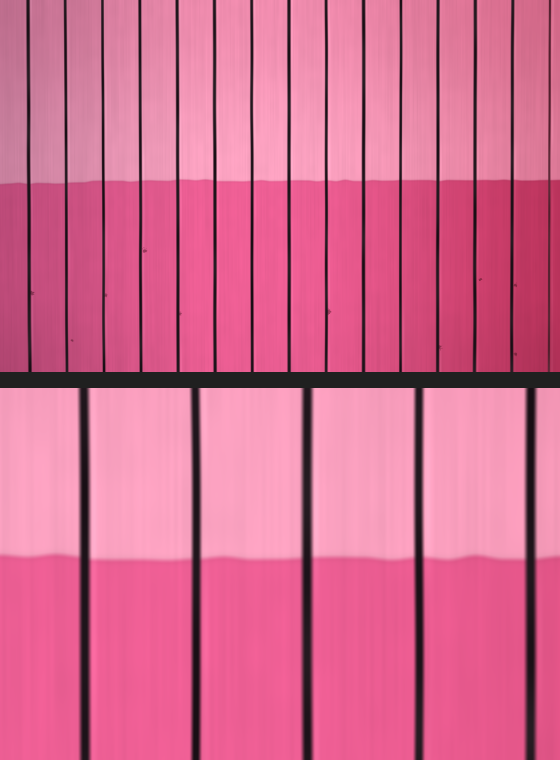
Top: the whole. Bottom: its middle third, enlarged.
A Shadertoy shader for this texture:

```glsl
// Painted wall of upright boards: pale pink above, deep pink below, with
// dark soft gaps between. Boards repeat by floor/fract; hash and value noise
// add grain, uneven gaps, a wavering paint line and a few chips.
#define BOARD_PITCH 0.0664
#define FIRST_GAP 0.0515
#define GAP_CORE 0.0008
#define GAP_EDGE 0.0042
#define PAINT_LINE 0.515
#define GRAIN 0.035
#define CHIP_CHANCE 0.35
#define PALE_PINK vec3(0.985, 0.635, 0.755)
#define DEEP_PINK vec3(0.930, 0.370, 0.580)
#define GAP_COLOR vec3(0.090, 0.050, 0.075)

float hash(vec2 p) {
    vec3 q = fract(p.xyx * vec3(0.1031, 0.1030, 0.0973));
    q += dot(q, q.yzx + 33.33);
    return fract((q.x + q.y) * q.z);
}

float noise(vec2 p) {
    vec2 i = floor(p), f = fract(p);
    f = f * f * (3.0 - 2.0 * f);
    vec2 e = vec2(0.0, 1.0);
    return mix(mix(hash(i), hash(i + e.yx), f.x),
               mix(hash(i + e.xy), hash(i + e.yy), f.x), f.y);
}

// Broad light: grey falloff to the left, redder falloff to the right
vec3 lighting(vec2 uv, float below) {
    float left = smoothstep(0.42, -0.04, uv.x);
    float right = smoothstep(0.48, 1.06, uv.x);
    float top = smoothstep(0.55, 1.0, uv.y);
    float bottom = smoothstep(0.25, 0.0, uv.y);
    vec3 light = mix(vec3(1.0), vec3(0.80, 0.79, 0.82), left);
    light *= mix(vec3(1.0), mix(vec3(0.88, 0.74, 0.78), vec3(0.79, 0.54, 0.62), below), right);
    light *= mix(vec3(1.0), vec3(0.95, 0.86, 0.90), top);
    return light * (1.0 - 0.05 * bottom * (0.4 + left + right));
}

// Small round flakes of lost paint beside the gaps of the lower half
float chips(float board, float x, float y, float aspect, float aa) {
    float mask = 0.0;
    for (int i = 0; i < 2; i++) {
        vec2 seed = vec2(board + 7.0, float(i) * 5.0 + 3.0);
        vec2 center = vec2(0.003 + 0.007 * hash(seed), 0.04 + 0.3 * hash(seed + 11.0));
        vec2 d = vec2(x - center.x, (y - center.y) / aspect);
        float radius = 0.002 + 0.003 * hash(seed + 23.0);
        float ragged = radius * (0.5 + noise(vec2(x, y) * 350.0));
        float present = step(hash(seed + 37.0), CHIP_CHANCE);
        mask = max(mask, present * smoothstep(aa, -aa, length(d) - ragged));
    }
    return mask;
}

void mainImage(out vec4 fragColor, in vec2 fragCoord) {
    vec2 uv = fragCoord / iResolution.xy;
    float aspect = iResolution.x / iResolution.y;
    float aa = 1.0 / iResolution.x;

    // Board layout, with the gaps drawing together slightly at the foot
    float x = uv.x + (uv.x - 0.6) * 0.006 * (0.5 - uv.y);
    float cell = (x - FIRST_GAP) / BOARD_PITCH;
    float board = floor(cell);
    float gapId = floor(cell + 0.5);
    float offset = (cell - gapId) * BOARD_PITCH;
    offset += 0.0009 * (noise(vec2(gapId * 9.0, uv.y * 7.0)) - 0.5);

    // Two coats of paint meeting at a wavering line
    float line = PAINT_LINE - 0.008 * smoothstep(0.3, 0.0, uv.x);
    line += 0.003 * (hash(vec2(board + 40.0, 2.0)) - 0.5);
    line += 0.004 * (noise(vec2(uv.x * 60.0, 5.0)) - 0.5);
    float below = smoothstep(0.003, -0.003, uv.y - line);
    vec3 color = mix(PALE_PINK, DEEP_PINK, below);
    color *= 1.0 - 0.04 * exp(-pow((uv.y - line) / 0.004, 2.0));

    // Long vertical grain, cloudy brushwork and a tone for each board
    float fine = noise(vec2(x * 420.0, uv.y * 7.0 + board * 3.0)) - 0.5;
    float broad = noise(vec2(x * 130.0, uv.y * 2.5 + board * 5.0)) - 0.5;
    float cloud = noise(uv * vec2(70.0, 35.0)) - 0.5;
    float tone = hash(vec2(board + 20.0, 8.0)) - 0.5;
    color *= 1.0 + GRAIN * (fine + 0.8 * broad + 0.5 * cloud + 0.8 * tone);
    color *= lighting(uv, below);

    // Light catching the board edge right of each gap
    float rim = exp(-pow((offset - 0.0055) / 0.0018, 2.0));
    color += vec3(0.05, 0.06, 0.06) * rim * noise(vec2(gapId * 4.0, uv.y * 9.0));

    // Worn spots, then the gaps; the gap at the far right is thin and brown
    float chip = chips(board, fract(cell) * BOARD_PITCH, uv.y, aspect, aa);
    color = mix(color, color * vec3(0.58, 0.48, 0.52), 0.75 * chip);
    float thin = smoothstep(0.91, 0.96, uv.x);
    float width = 0.9 + 0.25 * hash(vec2(gapId + 30.0, 4.0)) - 0.25 * thin;
    float gap = 1.0 - smoothstep(GAP_CORE * width, max(GAP_EDGE * width, 1.5 * aa), abs(offset));
    vec3 gapColor = GAP_COLOR + vec3(0.22, 0.06, 0.09) * thin;
    gapColor += 0.06 * noise(vec2(gapId * 6.0, uv.y * 14.0));
    color = mix(color, gapColor, gap);

    fragColor = vec4(clamp(color, 0.0, 1.0), 1.0);
}
```
